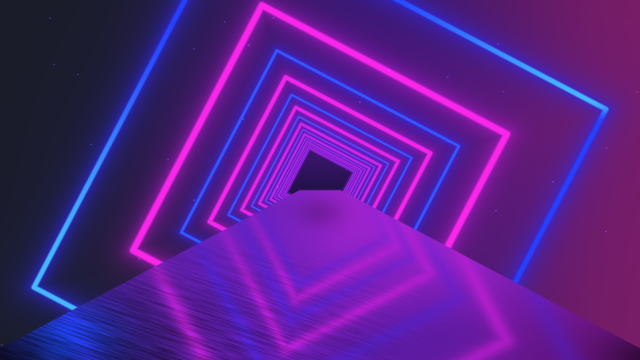
Reproduce this background procedurally as a Shadertoy shader.

```glsl
// Tilted neon square tunnel above a glossy brushed walkway.

const int FRAME_COUNT = 15;
const vec2 TILT = vec2(0.885, -0.465);
const vec3 PINK = vec3(1.0, 0.15, 0.92);
const vec3 BLUE = vec3(0.15, 0.25, 1.0);
const vec3 CYAN = vec3(0.27, 0.72, 1.0);

float hash(vec2 p) {
    p = fract(p * vec2(0.1031, 0.1137));
    p += dot(p, p.yx + 33.33);
    return fract((p.x + p.y) * p.x * 17.0);
}

float noise(vec2 p) {
    vec2 i = floor(p), f = fract(p);
    f = f * f * (3.0 - 2.0 * f);
    return mix(mix(hash(i), hash(i + vec2(1, 0)), f.x),
               mix(hash(i + vec2(0, 1)), hash(i + vec2(1, 1)), f.x), f.y);
}

// Elliptical falloff around a centre
float blob(vec2 p, vec2 center, vec2 radius) {
    vec2 q = (p - center) / radius;
    return exp(-dot(q, q));
}

// Signed distance to a tilted square
float tiltedSquare(vec2 p, float halfSize) {
    vec2 q = vec2(dot(p, TILT), dot(p, vec2(-TILT.y, TILT.x)));
    vec2 d = abs(q) - halfSize;
    return length(max(d, 0.0)) + min(max(d.x, d.y), 0.0);
}

// Perspective half size of the frame with a given index
float frameSize(float index) {
    return 1.0 / (1.70 + 0.902 * index);
}

vec3 backdrop(vec2 p) {
    vec3 col = mix(vec3(0.10, 0.11, 0.16), vec3(0.20, 0.09, 0.36),
                   smoothstep(-0.65, 0.10, p.x));
    col = mix(col, vec3(0.47, 0.11, 0.40), smoothstep(0.05, 0.9, p.x));
    return mix(col, vec3(0.28, 0.08, 0.53), 0.75 * blob(p, vec2(0.07, 0.56), vec2(0.45, 0.40)));
}

// Tube with a hot core and a soft two-layer halo, painted over a colour
vec3 neon(vec3 col, vec3 tint, vec3 haze, float dist, float width, float halo, float pixel) {
    float glow = 0.65 * exp(-dist / halo) + 0.20 * exp(-dist / (halo * 3.5));
    float core = 1.0 - smoothstep(width * 0.5, width * 1.3 + 0.8 * pixel, dist);
    return mix(mix(col, haze, glow), tint, core);
}

vec3 tunnel(vec2 p, float pixel) {
    vec3 col = backdrop(p);
    for (int i = FRAME_COUNT - 1; i >= 0; i--) {
        float size = frameSize(float(i));
        float dist = abs(tiltedSquare(p - vec2(0.0, 0.498 - 0.083 * size), size));
        bool isPink = i % 2 == 1;
        // The nearest frame turns cyan at its lower left and upper right
        float hotLeft = smoothstep(1.0, 0.25, p.y) * step(p.x, 0.0);
        float hotRight = smoothstep(0.66, 0.72, p.y) * smoothstep(0.1, 0.75, p.x);
        float hot = i == 0 ? max(hotLeft, hotRight) : 0.22;
        vec3 tint = isPink ? PINK : mix(BLUE, CYAN, hot);
        vec3 haze = isPink ? vec3(0.78, 0.10, 0.84) : vec3(0.18, 0.16, 0.92);
        float far = smoothstep(4.0, 13.0, float(i));
        tint = mix(tint, vec3(0.74, 0.18, 1.0), far);
        haze = mix(haze, vec3(0.36, 0.09, 0.66), far);
        float width = size * (isPink ? 0.023 : 0.011);
        float halo = size * (isPink ? 0.050 : 0.038);
        col = neon(col, tint, haze, dist, width, halo, pixel);
    }
    // Dim opening at the far end
    float inside = tiltedSquare(p - vec2(0.0, 0.494), 0.066);
    vec3 opening = mix(vec3(0.13, 0.07, 0.27), vec3(0.22, 0.08, 0.42), smoothstep(0.45, 0.58, p.y));
    return mix(opening, col, smoothstep(-0.006, 0.003, inside));
}

vec3 walkway(vec2 p) {
    float depth = smoothstep(0.0, 0.42, p.y);
    vec3 near = mix(vec3(0.09, 0.08, 0.26), vec3(0.35, 0.10, 0.62), smoothstep(-0.75, -0.05, p.x));
    near = mix(near, vec3(0.40, 0.07, 0.46), smoothstep(0.3, 0.8, p.x));
    vec3 top = mix(vec3(0.42, 0.13, 0.74), vec3(0.62, 0.14, 0.81), smoothstep(-0.2, 0.1, p.x));
    vec3 col = mix(near, top, depth);
    // Blurred mirror images of the frames, fainter towards the horizon
    for (int i = 6; i >= 0; i--) {
        float size = frameSize(float(i));
        vec2 q = p - vec2(0.0, 0.509 - 0.767 * size);
        float dist = abs(tiltedSquare(vec2(q.x, -q.y), size));
        float blur = 0.006 + 0.045 * size;
        bool isPink = i % 2 == 1;
        vec3 tint = isPink ? vec3(0.82, 0.12, 0.86) : vec3(0.27, 0.14, 0.86);
        float strength = isPink ? 0.65 : mix(0.60, 0.38, smoothstep(-0.3, 0.3, p.x));
        strength *= 1.0 - 0.6 * smoothstep(0.15, 0.42, p.y);
        float fade = 0.70 * exp(-dist * dist / (blur * blur)) + 0.30 * exp(-dist / (blur * 2.0));
        col = mix(col, tint, strength * fade);
    }
    // Bluish sheen near the left corner and shade below the opening
    col = mix(col, vec3(0.08, 0.27, 0.94), 0.70 * blob(p, vec2(-0.70, 0.07), vec2(0.13, 0.10)));
    col *= 1.0 - 0.20 * blob(p, vec2(0.0, 0.41), vec2(0.07, 0.045));
    // Dark lower corners
    col *= mix(1.0, 0.45, smoothstep(0.68, 0.95, abs(p.x)) * smoothstep(0.14, 0.0, p.y));
    // Brushed grain, stronger close to the viewer
    float grain = noise(vec2(p.x * 16.0 - p.y * 6.0, (p.y + 0.35 * p.x) * 260.0)) - 0.5;
    return col * (1.0 + 0.55 * grain * (1.0 - depth) * smoothstep(0.5, -0.6, p.x));
}

// Sparse dust specks, one candidate per cell
float dust(vec2 p, float cells) {
    vec2 id = floor(p * cells);
    vec2 offset = 0.2 + 0.6 * vec2(hash(id + 31.0), hash(id + 57.0));
    float dist = length(fract(p * cells) - offset) / cells;
    return step(0.88, hash(id + 9.0)) * (1.0 - smoothstep(0.0008, 0.004, dist));
}

void mainImage(out vec4 fragColor, in vec2 fragCoord) {
    float pixel = 1.0 / iResolution.y;
    vec2 p = (fragCoord - vec2(0.5 * iResolution.x, 0.0)) * pixel;

    vec3 col = tunnel(p, pixel);
    col += vec3(0.14, 0.08, 0.30) * dust(p + 5.0, 13.0);

    float side = (0.0567 + (0.472 - p.y) / 0.528 - abs(p.x)) * 0.467;
    float edge = min(side, 0.472 - p.y);
    col = mix(col, walkway(p), smoothstep(-pixel, pixel, edge));
    fragColor = vec4(clamp(col, 0.0, 1.0), 1.0);
}
```
